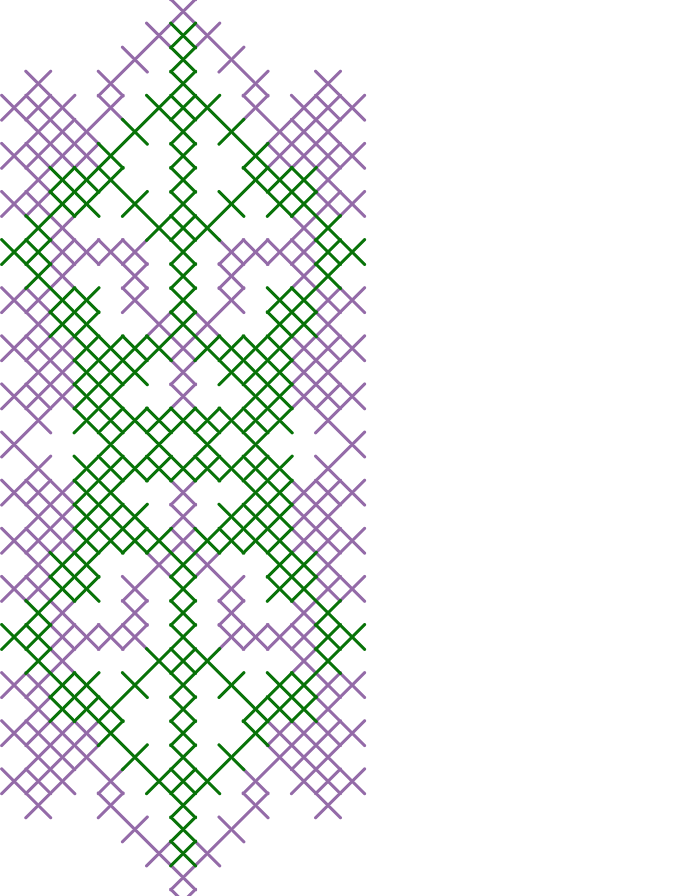
Give the GLSL for this pattern, as a Shadertoy shader.

```glsl
const vec3 CLOTH  = vec3(1.0);
const vec3 GREEN  = vec3(0.03, 0.45, 0.03);
const vec3 PURPLE = vec3(0.58, 0.42, 0.66);
const vec2 CENTRE = vec2(0.2044, 0.5039); // in canvas heights
const vec2 PITCH  = vec2(0.02695, 0.02685);
const float ARM    = 0.515;  // stitch reach, in cells
const float THREAD = 0.064;  // half thread width, in cells
const int MID_ROW  = 18;     // rows from tip to waist
const int LEAF_ROW = 10;     // widest row of the leaf
const int LAST_COL = 7;

bool within(int v, int lo, int hi) { return v >= lo && v <= hi; }

// Column a counts out from the spine, row k counts from the tip to the waist
bool isGreen(int a, int k) {
    int d = abs(k - LEAF_ROW);
    bool spine  = a == 0 && within(k, 1, 13);
    bool leaf   = d + a == 7 && within(k, 3, 15);
    bool knots  = within(d, 2, 3) && within(a, 4, 5) || a == 3 && k == 7;
    bool bud    = a == 6 && d == 0;
    bool branch = a + k == LEAF_ROW && k >= 8;
    bool body   = within(k, 14, 16) && within(a, k - 13, 4);
    bool waist  = k == 17 && a <= 4 || k == MID_ROW && (a == 1 || a == 3);
    return spine || leaf || knots || bud || branch || body || waist;
}

bool isPurple(int a, int k) {
    int d = abs(k - LEAF_ROW);
    bool tip    = a == k && k <= 3 || a == 3 && k == 4 || a == 0 && k == -1;
    bool curl   = d == 0 && within(a, 2, 5) || a == 5 && d == 1;
    bool stem   = a == 2 && within(k, 10, 12) || a == 1 && k == 13;
    bool heart  = a == 0 && within(k, 14, 16);
    bool fringe = a == LAST_COL && k >= 4 && k % 2 == 0;
    bool border = a == 6 && within(d, 2, 7) || a == 5 && within(d, 4, 6);
    bool inner  = a == 4 && within(k, 5, 6);
    return tip || curl || stem || heart || fringe || border || inner;
}

// Distance to a cross with two diagonal arms
float crossDistance(vec2 p) {
    p = abs(p);
    float along = clamp(0.5 * (p.x + p.y), 0.0, ARM);
    return length(p - along);
}

void mainImage(out vec4 fragColor, in vec2 fragCoord) {
    vec2 grid = (fragCoord / iResolution.y - CENTRE) / PITCH;
    float soft = 0.6 / (iResolution.y * PITCH.y);
    vec2 home = floor(grid + 0.5);
    float greenDist = 1e3, purpleDist = 1e3;

    // Neighbouring stitches may reach into this cell
    for (int y = -1; y <= 1; y++) {
        for (int x = -1; x <= 1; x++) {
            vec2 cell = home + vec2(x, y);
            int a = int(abs(cell.x));
            int k = MID_ROW - int(abs(cell.y));
            float dist = crossDistance(grid - cell);
            if (isGreen(a, k)) greenDist = min(greenDist, dist);
            else if (isPurple(a, k)) purpleDist = min(purpleDist, dist);
        }
    }

    // Purple thread first, green thread over it
    vec3 color = CLOTH;
    color = mix(color, PURPLE, 1.0 - smoothstep(-soft, soft, purpleDist - THREAD));
    color = mix(color, GREEN, 1.0 - smoothstep(-soft, soft, greenDist - THREAD));
    fragColor = vec4(color, 1.0);
}
```
